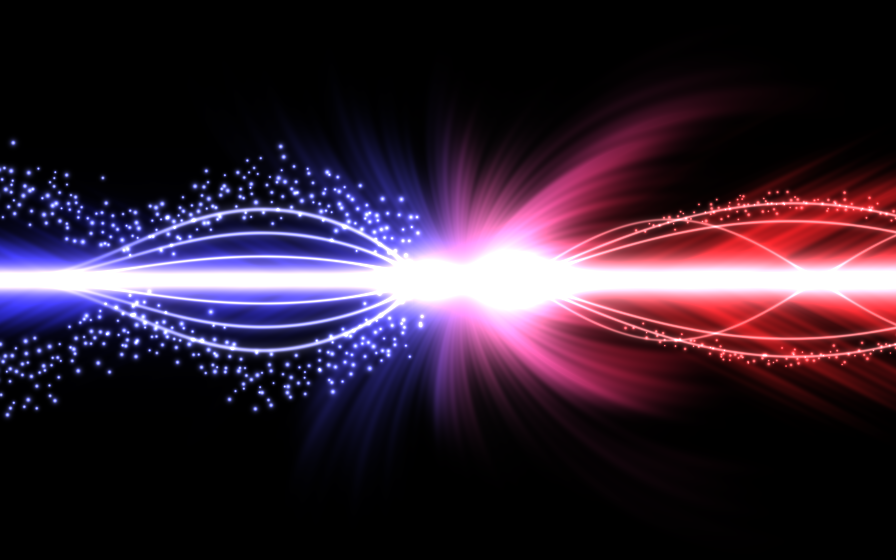
A WebGL 1 fragment shader for this background:

```glsl
precision highp float;
// Two energy streams, blue on the left and red on the right, meet in a white burst.
// Light is summed from a gaussian beam, streaked plumes made of layered sines,
// mirrored sine strands and sparkles scattered on a jittered cell grid.
uniform vec2 u_resolution;

#define PI 3.14159265
#define ASPECT 1.6
#define BURST_X 0.83
#define BEAM_WIDTH 0.025
#define PLUME_BEND 0.9
#define PLUME_GAIN 1.0
#define BLUE vec3(0.17, 0.17, 0.95)
#define RED vec3(0.95, 0.12, 0.14)
#define MAGENTA vec3(0.74, 0.20, 0.46)
#define LEFT_CELL 0.0160
#define RIGHT_CELL 0.0105

float bell(float x, float width) {
  return exp(-x * x / (width * width));
}

// Flat-topped falloff with a firmer edge than bell
float plateau(float x, float width) {
  return exp(-pow(abs(x) / width, 3.0));
}

vec2 hash2(vec2 p) {
  return fract(sin(vec2(dot(p, vec2(127.1, 311.7)), dot(p, vec2(269.5, 183.3)))) * 4375.85);
}

// Fine fibres across "a" that drift slowly along "r"
float streaks(float a, float r) {
  float sum = 0.0, weight = 0.5, freq = 7.0;
  for (int i = 0; i < 5; i++) {
    sum += weight * sin(a * freq + 1.5 * sin(r * 7.0 + freq) + freq);
    freq *= 1.9;
    weight *= 0.65;
  }
  return clamp(0.5 + 0.5 * sum, 0.0, 1.0);
}

// Heights of the strands above the beam
float leftArc(float x) {
  float t = clamp((0.74 - x) / 0.74, 0.001, 0.999);
  return pow(sin(PI * pow(t, 0.69)), 1.0 + t);
}

float rightArc(float x, float span) {
  return sin(PI * max(x - 0.93, 0.0) / span);
}

// Soft line at distance |y| - |height|, thinned by its slope
float strand(float y, float height, float nextHeight, float width) {
  float slope = (nextHeight - height) / 0.002;
  float d = abs(abs(y) - abs(height)) / sqrt(1.0 + slope * slope);
  return bell(d, width) + 0.2 * bell(d, width * 3.5);
}

float leftStrands(vec2 p) {
  float sum = 0.0;
  for (int i = 1; i <= 3; i++) {
    float h = 0.042 * float(i);
    sum += strand(p.y, h * leftArc(p.x), h * leftArc(p.x + 0.002), 0.0018 + 0.0006 * float(i));
  }
  return sum * smoothstep(0.0, 0.4, p.x) * smoothstep(0.75, 0.71, p.x);
}

float rightStrand(vec2 p, float span, float h) {
  float line = strand(p.y, h * rightArc(p.x, span), h * rightArc(p.x + 0.002, span), 0.0023);
  return line * smoothstep(0.95, 1.02, p.x);
}

// Chance that a sparkle lives at p
float sparkleDensity(vec2 p) {
  float y = abs(p.y);
  float swell = cos(2.0 * PI * p.x / 0.49);
  float left = bell(y - 0.13 - 0.045 * swell, 0.052) * smoothstep(0.80, 0.70, p.x);
  float right = bell(y - 0.004 - 0.135 * rightArc(p.x, 0.98), 0.015) * smoothstep(1.05, 1.25, p.x);
  return left + right - 0.06;
}

float sparkles(vec2 p, float cell) {
  vec2 id = floor(p / cell);
  float sum = 0.0;
  for (int j = -1; j <= 1; j++) {
    for (int i = -1; i <= 1; i++) {
      vec2 c = id + vec2(float(i), float(j));
      vec2 spot = c + hash2(c);
      vec2 pick = hash2(c + 57.0);
      float alive = step(pick.x, sparkleDensity(spot * cell));
      float d = length(p / cell - spot);
      float size = mix(0.10, 0.23, pick.y);
      sum += alive * (bell(d, size) + 0.3 * bell(d, size * 2.2));
    }
  }
  return sum;
}

// Curved plumes fanning out of the burst; fibres stretch their reach
vec3 plumes(vec2 p) {
  vec2 d = p - vec2(BURST_X, 0.0);
  float r = length(d), a = atan(d.y, d.x + 0.00001), b = abs(a);
  float fibre = mix(0.6, streaks(a + sign(a) * PLUME_BEND * r, r), smoothstep(0.03, 0.25, r));
  float reach = 0.15 + 0.23 * bell(b - 0.62, 0.45) + 0.14 * bell(b - 2.35, 0.6);
  float glow = plateau(r, reach * mix(0.75, 1.2, fibre)) * mix(0.3, 1.1, fibre);
  float warm = smoothstep(-0.10, 0.05, d.x);
  vec3 hot = mix(MAGENTA, vec3(0.75, 0.08, 0.17), smoothstep(0.9, 0.3, b) * smoothstep(0.1, 0.3, r));
  vec3 col = PLUME_GAIN * glow * mix(vec3(0.21, 0.20, 0.68), hot, warm);
  float inner = bell(length(p - vec2(0.90, 0.0)), 0.15);
  return col + vec3(0.48, 0.32, 0.48) * inner * (0.3 + fibre);
}

// Slanted flares at both outer ends, and a haze inside the blue lens
vec3 wings(vec2 p) {
  float y = abs(p.y), x = abs(p.x - BURST_X);
  float fibre = streaks((y - 0.5 * x) * 4.0 + sign(p.y), x);
  float tall = mix(0.06, 0.15, smoothstep(1.0, 1.45, p.x)) * mix(0.7, 1.3, fibre);
  float right = plateau(y, tall) * smoothstep(0.95, 1.4, p.x) * mix(0.2, 1.0, fibre);
  float left = plateau(y, 0.085 * mix(0.7, 1.4, fibre)) * smoothstep(0.36, 0.06, p.x) * mix(0.3, 1.0, fibre);
  float lens = 0.55 * bell(y - 0.05, 0.05) * bell(p.x - 0.48, 0.16) * fibre;
  return RED * right + BLUE * (0.85 * left + lens);
}

void main() {
  vec2 p = gl_FragCoord.xy / u_resolution * vec2(ASPECT, 1.0) - vec2(0.0, 0.5);
  float side = smoothstep(0.74, 0.95, p.x);
  vec3 tint = mix(BLUE, RED, side);
  vec3 col = plumes(p) + wings(p);

  // Beam and its coloured halo
  float width = BEAM_WIDTH * mix(0.82, 1.2, side);
  float gap = 1.0 - 0.55 * bell(p.x - BURST_X, 0.04);
  vec3 halo = tint * exp(-abs(p.y) / 0.038) + vec3(0.25, 0.2, 0.25) * bell(p.y, 0.045);
  col += gap * (bell(p.y, width) * vec3(0.9, 0.86, 0.94) + halo);

  // Twin cores of the burst
  col += vec3(0.72, 0.70, 0.9) * bell(length(p - vec2(0.76, 0.0)), 0.06);
  col += vec3(0.9, 0.75, 0.86) * bell(length(p - vec2(0.915, 0.0)), 0.085);

  // Strands and sparkles
  float threads = rightStrand(p, 0.98, 0.137) + rightStrand(p, 0.96, 0.105) + 0.7 * rightStrand(p, 0.53, 0.108);
  col += vec3(0.66, 0.66, 1.0) * leftStrands(p) + vec3(0.75, 0.45, 0.47) * threads;
  float dots = sparkles(p, p.x < 0.9 ? LEFT_CELL : RIGHT_CELL);
  col += dots * mix(vec3(0.62, 0.65, 1.3), vec3(1.0, 0.38, 0.40), side);

  gl_FragColor = vec4(min(col, 1.0), 1.0);
}
```
